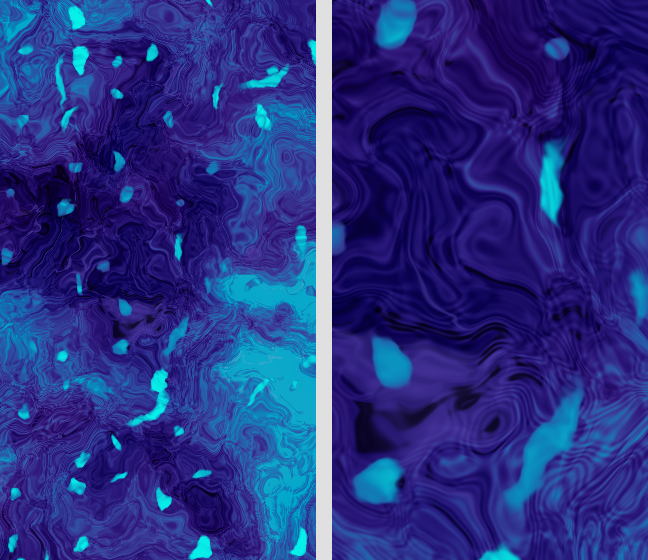
Left, the full canvas; right, a detail of the centre.
This texture is drawn by a Shadertoy shader. Its source:

```glsl
// Poured-ink marbling: indigo and azure pools, fine swirling veins and glowing cyan drops.

// Colour ramp from deepest ink to brightest drop, and the tone of each stop
const vec3 RAMP[8] = vec3[8](
    vec3(0.02, 0.00, 0.17), vec3(0.06, 0.01, 0.33), vec3(0.18, 0.10, 0.49), vec3(0.21, 0.26, 0.61),
    vec3(0.14, 0.39, 0.68), vec3(0.04, 0.54, 0.74), vec3(0.02, 0.82, 0.86), vec3(0.02, 0.97, 0.93));
const float STOPS[8] = float[8](-2.3, -1.37, -0.33, 0.41, 0.93, 1.5, 2.2, 2.8);
const vec3 LILAC = vec3(0.34, 0.27, 0.68);

// Broad pools: centre x, centre y, radius, strength (negative is dark)
const vec4 POOLS[11] = vec4[11](
    vec4(0.06, 0.86, 0.13, 1.7), vec4(0.35, 0.88, 0.07, 0.8), vec4(0.53, 0.72, 0.09, 0.9),
    vec4(0.03, 0.46, 0.07, 1.5), vec4(0.48, 0.48, 0.10, 1.6), vec4(0.50, 0.30, 0.13, 2.0),
    vec4(0.03, 0.12, 0.11, 1.2), vec4(0.52, 0.10, 0.12, 1.2), vec4(0.27, 0.57, 0.16, -1.0),
    vec4(0.04, 0.68, 0.10, -1.3), vec4(0.50, 0.41, 0.05, -1.8));

const float BASE_TONE = -0.28;
const float CLOUD_GAIN = 2.0;
const float BAND_GAIN = 0.24;
const float BAND_COUNT = 110.0;
const float GRAIN_GAIN = 1.2;
const float EDGE = 0.0016;

vec2 hash2(vec2 p) {
    vec3 h = fract(p.xyx * vec3(0.1031, 0.1030, 0.0973));
    h += dot(h, h.yzx + 33.33);
    return fract((h.xx + h.yz) * h.zy);
}

float cornerSlope(vec2 cell, vec2 offset) {
    float angle = 6.2832 * hash2(cell).x;
    return dot(vec2(cos(angle), sin(angle)), offset);
}

float gradientNoise(vec2 p) {
    vec2 i = floor(p), f = fract(p), e = vec2(1.0, 0.0);
    vec2 u = f * f * f * (f * (f * 6.0 - 15.0) + 10.0);
    return mix(mix(cornerSlope(i, f), cornerSlope(i + e, f - e), u.x),
               mix(cornerSlope(i + e.yx, f - e.yx), cornerSlope(i + 1.0, f - 1.0), u.x), u.y);
}

float fbm(vec2 p) {
    float sum = 0.0, gain = 1.0;
    for (int i = 0; i < 4; i++) {
        sum += gain * gradientNoise(p);
        p = mat2(1.6, 1.2, -1.2, 1.6) * p + 17.3;
        gain *= 0.5;
    }
    return sum;
}

vec2 flow(vec2 p) {
    return vec2(fbm(p), fbm(p + 41.7));
}

vec3 rampColor(float tone) {
    vec3 color = RAMP[0];
    for (int i = 1; i < 8; i++)
        color = mix(color, RAMP[i], clamp((tone - STOPS[i - 1]) / (STOPS[i] - STOPS[i - 1]), 0.0, 1.0));
    return color;
}

// Scattered bent ellipses: x is coverage, y is a random brightness, z is depth inside
vec3 drops(vec2 p, float cellSize, float chance, vec2 radius, float bend) {
    vec3 nearest = vec3(0.0);
    vec2 home = floor(p / cellSize);
    for (int k = 0; k < 9; k++) {
        vec2 cell = home + vec2(k % 3 - 1, k / 3 - 1);
        vec2 place = hash2(cell + 7.1), kind = hash2(cell + 63.4), size = hash2(cell + 129.8);
        if (kind.x > chance) continue;
        vec2 d = p - (cell + 0.15 + 0.7 * place) * cellSize;
        float angle = -0.35 + 1.5 * (kind.y - 0.5);
        d = mat2(cos(angle), -sin(angle), sin(angle), cos(angle)) * d;
        d.x += bend * (size.x - 0.3) * d.y * d.y;
        vec2 r = radius * mix(vec2(0.5), vec2(1.3), size);
        float dist = (length(d / r) - 1.0) * r.x;
        float cover = 1.0 - smoothstep(-EDGE, EDGE, dist);
        if (cover > nearest.x) nearest = vec3(cover, size.y, clamp(-dist / r.x, 0.0, 1.0));
    }
    return nearest;
}

void mainImage(out vec4 fragColor, in vec2 fragCoord) {
    vec2 p = fragCoord / iResolution.y;

    // Two rounds of domain warping make the liquid swirl
    vec2 q = p + 0.16 * flow(p * 4.0);
    vec2 r = q + 0.09 * flow(q * 9.0);

    // Broad pools and clouds
    float tone = BASE_TONE + CLOUD_GAIN * fbm(r * 4.5 + 5.0);
    for (int i = 0; i < 11; i++) {
        vec2 d = (mix(p, q, 0.6) - POOLS[i].xy) / POOLS[i].z;
        tone += POOLS[i].w * exp(-dot(d, d));
    }

    // Fine contour bands and grain
    float patches = gradientNoise(p * 6.0 + 80.0);
    float bands = sin(BAND_COUNT * fbm(q * 5.0 + 23.0));
    tone += BAND_GAIN * bands * (0.8 + 1.5 * patches);
    tone += GRAIN_GAIN * (gradientNoise(r * 45.0) + 0.6 * gradientNoise(r * 120.0));
    tone = min(tone, 1.8);
    vec3 color = rampColor(tone);
    color.r += 0.07 * gradientNoise(q * 7.0 + 11.0);

    // Lilac threads and black cracks in the dark ink
    float thread = 1.0 - smoothstep(0.0, 0.022, abs(gradientNoise(r * 6.0 + 3.0)));
    thread *= smoothstep(-0.05, 0.25, gradientNoise(p * 5.0 + 31.0));
    color = mix(color, max(color, LILAC), 0.6 * thread);
    float crack = smoothstep(0.22, 0.36, gradientNoise(mat2(0.8, -0.6, 0.6, 0.8) * r * vec2(35.0, 60.0)));
    color *= 1.0 - 0.6 * crack * smoothstep(-0.6, -1.3, tone);

    // Small drops and long bent streaks, dimmer through the middle
    vec2 s = p + 0.014 * flow(p * 20.0);
    vec3 small = drops(s, 0.085, 0.58, vec2(0.0105, 0.019), 28.0);
    vec3 streak = drops(s + 0.03, 0.2, 0.35, vec2(0.010, 0.065), 14.0);
    vec3 drop = streak.x > small.x ? streak : small;
    float glow = 0.75 + 1.1 * drop.y + 1.0 * smoothstep(0.08, 0.32, abs(p.y - 0.57));
    glow += 0.4 * smoothstep(0.0, 0.5, drop.z) - 0.2 + 1.3 * gradientNoise(r * 40.0 + 9.0);
    color = mix(color, rampColor(glow), 0.95 * drop.x);

    fragColor = vec4(clamp(color, 0.0, 1.0), 1.0);
}
```
